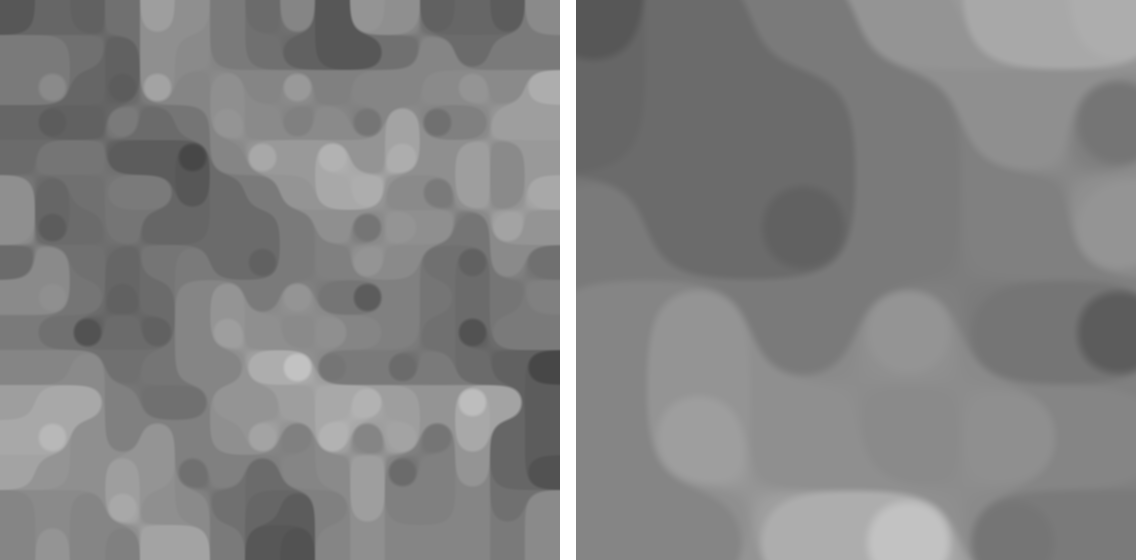
Left, the full canvas; right, a detail of the centre.
A Shadertoy shader for this texture:

```glsl
// Grey mottled plateaus: a coarse grid of random tones, enlarged level by level.
// Each tone level is a mask of cells, blurred and cut again at one half, which
// keeps straight cell borders, rounds the corners and joins the diagonals.

const float GRID = 16.0;          // cells across the canvas
const int LEVELS = 26;            // tone steps between darkest and lightest
const float DARKEST = 0.24;
const float LIGHTEST = 0.76;
const float MEAN_TONE = 0.497;
const float PATCH_CONTRAST = 0.30;
const float CELL_CONTRAST = 0.32;
const float TIGHTNESS = 2.2;      // falloff of the blur, per squared cell
const float EDGE = 0.055;         // softness of each contour

float hash(vec2 cell, float seed) {
    return fract(sin(dot(cell, vec2(127.1, 311.7)) + seed * 74.7) * 43758.5453);
}

float valueNoise(vec2 p, float seed) {
    vec2 i = floor(p);
    vec2 f = smoothstep(0.0, 1.0, p - i);
    float low = mix(hash(i, seed), hash(i + vec2(1, 0), seed), f.x);
    float high = mix(hash(i + vec2(0, 1), seed), hash(i + vec2(1, 1), seed), f.x);
    return mix(low, high, f.y);
}

// Tone of one cell: broad patches plus an individual deviation
float cellTone(vec2 cell) {
    float patches = valueNoise(cell * vec2(0.37, 0.45) + 3.3, 1.0);
    float own = 0.5 * (hash(cell, 2.0) + hash(cell, 3.0));
    return MEAN_TONE + PATCH_CONTRAST * (patches - 0.5) + CELL_CONTRAST * (own - 0.5);
}

// Enlarges the cell grid by stacking the smoothed mask of every tone level
float plateaus(vec2 p) {
    vec2 corner = floor(p - 0.5) - 1.0;
    float tones[16];
    float weights[16];
    float total = 0.0;

    // Gather the surrounding four by four cells
    for (int k = 0; k < 16; k++) {
        vec2 cell = corner + vec2(k % 4, k / 4);
        vec2 offset = p - cell - 0.5;
        weights[k] = exp(-TIGHTNESS * dot(offset, offset));
        tones[k] = cellTone(clamp(cell, 0.0, GRID - 1.0));
        total += weights[k];
    }

    // Add one step for each level whose contour encloses the point
    float stepSize = (LIGHTEST - DARKEST) / float(LEVELS);
    float tone = DARKEST;
    for (int n = 0; n < LEVELS; n++) {
        float threshold = DARKEST + (float(n) + 0.5) * stepSize;
        float cover = 0.0;
        for (int k = 0; k < 16; k++) {
            cover += weights[k] * step(threshold, tones[k]);
        }
        tone += stepSize * smoothstep(0.5 - EDGE, 0.5 + EDGE, cover / total);
    }
    return tone;
}

void mainImage(out vec4 fragColor, in vec2 fragCoord) {
    vec2 uv = fragCoord / iResolution.xy;
    fragColor = vec4(vec3(plateaus(uv * GRID)), 1.0);
}
```
